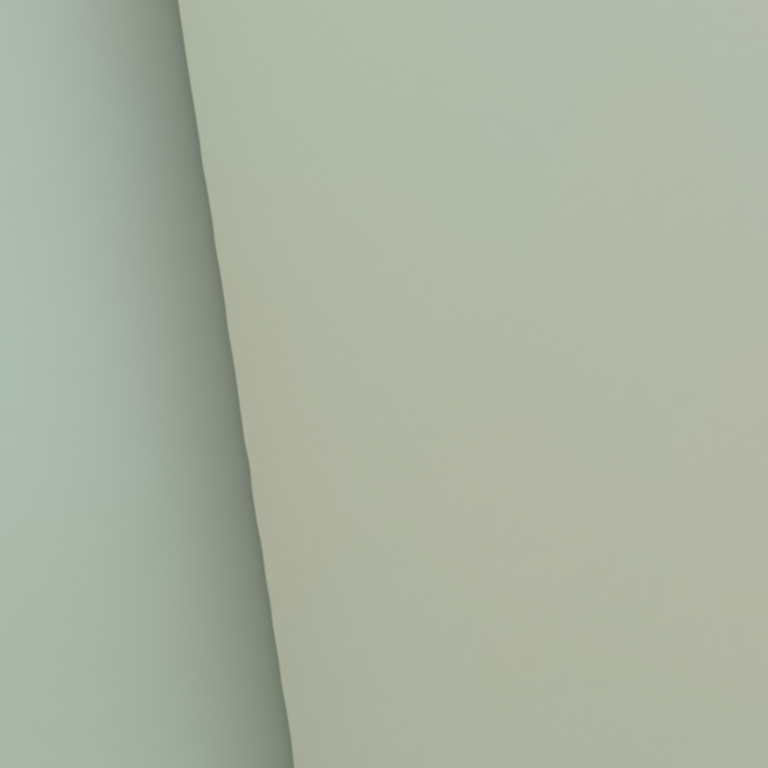
This texture is drawn by a WebGL 1 fragment shader. Its source:

```glsl
precision highp float;

// Two pale sage wall planes meeting at one slanted, nearly straight edge.
// The left plane darkens toward the edge with a soft shadow falloff; the right
// plane is a broad bilinear gradient. Smooth noise adds faint colour mottling.

uniform vec2 u_resolution;

float hash(vec2 p) {
  return fract(sin(dot(p, vec2(127.1, 311.7))) * 43758.5453);
}

float valueNoise(vec2 p) {
  vec2 cell = floor(p);
  vec2 f = fract(p);
  vec2 w = f * f * (3.0 - 2.0 * f);
  float low = mix(hash(cell), hash(cell + vec2(1.0, 0.0)), w.x);
  float high = mix(hash(cell + vec2(0.0, 1.0)), hash(cell + vec2(1.0, 1.0)), w.x);
  return mix(low, high, w.y);
}

// Horizontal position of the edge at a given height.
float edgeX(float y) {
  float wobble = (valueNoise(vec2(y * 28.0, 3.0)) - 0.5) * 0.002;
  return 0.384 - 0.152 * y + wobble;
}

// Left plane: cool light at the far side, shadow gathering at the edge.
vec3 leftPlane(vec2 uv, float depth) {
  vec3 lit = mix(vec3(0.665, 0.715, 0.645), vec3(0.690, 0.745, 0.700),
                 smoothstep(0.0, 0.6, uv.y));
  vec3 shade = mix(vec3(0.490, 0.530, 0.465), vec3(0.500, 0.535, 0.480), uv.y);
  float broad = exp(-pow(depth / 0.115, 1.3));
  float crease = exp(-depth / 0.009);
  return mix(lit, shade, broad) - 0.065 * crease;
}

// Right plane: slightly dimmer and warmer near the edge and the bottom.
vec3 rightPlane(vec2 uv, float distanceFromEdge) {
  vec3 bottom = mix(vec3(0.665, 0.695, 0.620), vec3(0.685, 0.705, 0.630), uv.x);
  vec3 top = mix(vec3(0.690, 0.735, 0.655), vec3(0.702, 0.738, 0.680), uv.x);
  vec3 wall = mix(bottom, top, uv.y);
  float warmBand = exp(-pow((uv.y - 0.48) / 0.3, 2.0));
  wall += vec3(0.010, -0.003, -0.004) * warmBand;
  return wall - vec3(0.022, 0.026, 0.026) * exp(-distanceFromEdge / 0.09);
}

// Broad red-green drift plus a very light fine grain.
vec3 mottling(vec2 uv) {
  float drift = valueNoise(uv * 6.0) - 0.5;
  float grain = valueNoise(uv * 90.0) - 0.5;
  return drift * vec3(0.008, -0.003, -0.006) + grain * 0.004;
}

void main() {
  vec2 uv = gl_FragCoord.xy / u_resolution;
  float offset = uv.x - edgeX(uv.y);
  float softness = max(0.0022, 0.75 / u_resolution.x);

  vec3 left = leftPlane(uv, max(-offset, 0.0));
  vec3 right = rightPlane(uv, max(offset, 0.0));
  vec3 color = mix(left, right, smoothstep(-softness, softness, offset));

  gl_FragColor = vec4(color + mottling(uv), 1.0);
}
```
